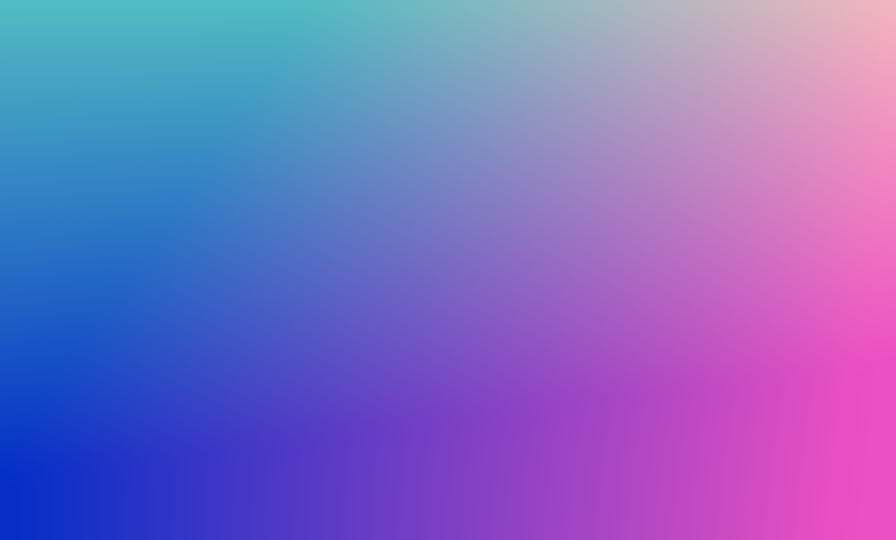
Give the GLSL for this background, as a WebGL 2 fragment shader.

```glsl
#version 300 es
precision highp float;

uniform vec2 u_resolution;
out vec4 fragColor;

const vec3 TEAL = vec3(0.322, 0.737, 0.760);
const vec3 PEACH = vec3(0.965, 0.714, 0.745);
const vec3 BLUE = vec3(0.012, 0.180, 0.780);
const vec3 MAGENTA = vec3(0.925, 0.312, 0.760);

// Maximum of two values with a rounded crease of the given width.
float softMax(float a, float b, float width) {
    float h = max(width - abs(a - b), 0.0) / width;
    return max(a, b) + h * h * width * 0.25;
}

// Linear position between two edges, eased slightly at both ends.
float softRamp(float start, float end, float value, float width) {
    float t = softMax((value - start) / (end - start), 0.0, width);
    return clamp(1.0 - softMax(1.0 - t, 0.0, width), 0.0, 1.0);
}

// Blend of four corner colours.
vec3 cornerBlend(vec3 bottomLeft, vec3 bottomRight, vec3 topLeft, vec3 topRight, vec2 t) {
    return mix(mix(bottomLeft, bottomRight, t.x), mix(topLeft, topRight, t.x), t.y);
}

void main() {
    vec2 uv = gl_FragCoord.xy / u_resolution;

    // Slanted limits of the sideways blend.
    float leftEdge = softMax(0.35 - 0.41 * (1.0 - uv.y), 0.01, 0.03);
    float rightEdge = mix(0.94, 1.01, uv.y);

    // Rising floor of the upward blend.
    float floorEdge = mix(0.115, 0.33, uv.x);

    vec2 blend = vec2(
        softRamp(leftEdge, rightEdge, uv.x, 0.03),
        softRamp(floorEdge, 1.0, uv.y, 0.03));

    fragColor = vec4(cornerBlend(BLUE, MAGENTA, TEAL, PEACH, blend), 1.0);
}
```
